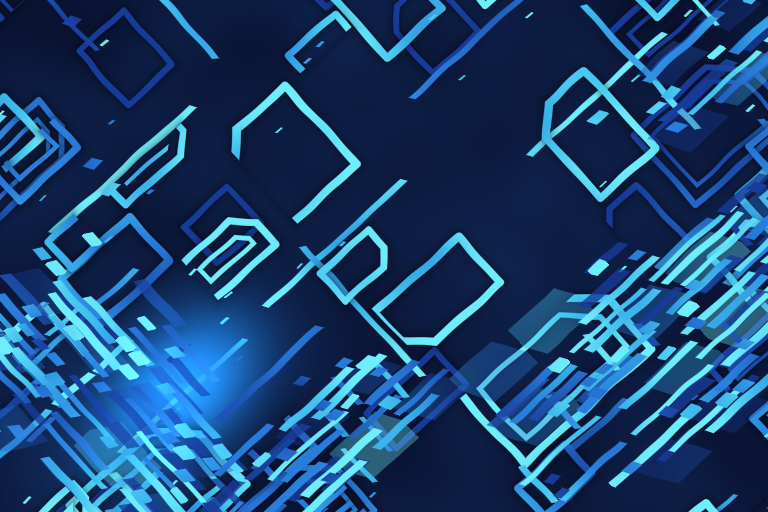
Give the GLSL for this background, as a WebGL 2 fragment shader.

```glsl
#version 300 es
precision highp float;
uniform vec2 u_resolution;
out vec4 fragColor;

struct Strokes { float pitch, len, halfLine, chance, tone, opacity; };
struct Frames { float cell, halfLine, chance, tone; };

const vec3 NAVY_DEEP = vec3(0.035, 0.07, 0.19);
const vec3 NAVY = vec3(0.06, 0.14, 0.31);
const vec3 ROYAL = vec3(0.09, 0.23, 0.60);
const vec3 AZURE = vec3(0.16, 0.49, 0.86);
const vec3 SKY = vec3(0.24, 0.74, 0.93);
const vec3 CYAN = vec3(0.43, 0.93, 0.98);
const vec3 GLOW = vec3(0.08, 0.44, 0.70);
const vec2 GLOW_CENTRE = vec2(0.35, 0.24);
const vec2 GLOW_SIZE = vec2(0.17, 0.11);
const float TILT = 0.74;
const float WOBBLE = 0.004;
const float SHADOW_SIZE = 0.007;
const float SHADOW_DEPTH = 0.35;

// Centre, then half extents along the two tilted axes
const vec4 CLUSTERS[4] = vec4[](
    vec4(0.20, 0.22, 0.20, 0.38), vec4(1.30, 0.33, 0.42, 0.19),
    vec4(0.64, 0.12, 0.27, 0.13), vec4(1.42, 0.90, 0.20, 0.10));

const Strokes PATCHES = Strokes(0.12, 0.15, 0.050, 0.60, -0.20, 0.35);
const Strokes UNDER = Strokes(0.045, 0.15, 0.012, 0.70, -0.45, 0.80);
const Strokes BUNDLE = Strokes(0.025, 0.21, 0.0085, 0.80, 0.02, 1.0);
const Strokes CROSS = Strokes(0.070, 0.10, 0.007, 0.30, -0.10, 1.0);
const Strokes SHARDS = Strokes(0.030, 0.04, 0.012, 0.16, 0.05, 1.0);
const Strokes RAILS = Strokes(0.12, 0.42, 0.0075, 0.27, 0.08, 1.0);
const Strokes SPECKS = Strokes(0.055, 0.02, 0.003, 0.025, 0.15, 1.0);
const Frames FAINT = Frames(0.29, 0.006, 0.55, -0.60);
const Frames LARGE = Frames(0.37, 0.0078, 0.85, 0.15);
const Frames SMALL = Frames(0.19, 0.0068, 0.36, 0.05);

vec3 hash3(vec2 p) {
    vec3 q = fract(p.xyx * vec3(0.1031, 0.1030, 0.0973));
    q += dot(q, q.yxz + 33.33);
    return fract((q.xxy + q.yzz) * q.zyx);
}

float cornerSlope(vec2 corner, vec2 offset) {
    float angle = 6.2832 * hash3(corner).x;
    return dot(vec2(cos(angle), sin(angle)), offset);
}

float gradientNoise(vec2 p) {
    vec2 i = floor(p), f = p - i, e = vec2(1.0, 0.0);
    vec2 u = f * f * f * (f * (f * 6.0 - 15.0) + 10.0);
    float low = mix(cornerSlope(i, f), cornerSlope(i + e, f - e), u.x);
    float high = mix(cornerSlope(i + e.yx, f - e.yx), cornerSlope(i + 1.0, f - 1.0), u.x);
    return 1.4 * mix(low, high, u.y);
}

float boxDistance(vec2 p, vec2 halfSize) {
    vec2 d = abs(p) - halfSize;
    return length(max(d, 0.0)) + min(max(d.x, d.y), 0.0);
}

vec3 inkColour(float tone) {
    vec3 ink = mix(ROYAL, AZURE, smoothstep(0.0, 0.4, tone));
    ink = mix(ink, SKY, smoothstep(0.35, 0.65, tone));
    return mix(ink, CYAN, smoothstep(0.55, 0.85, tone));
}

float coverage(float d) {
    float edge = 0.75 / u_resolution.y;
    return 1.0 - smoothstep(-edge, edge, d);
}

// Broken parallel strokes, thinning out beyond the given spread
void drawStrokes(inout vec3 col, vec2 p, vec2 spread, Strokes s, float seed) {
    float lane = floor(p.y / s.pitch);
    float shift = hash3(vec2(lane, seed)).x;
    float slot = floor(p.x / s.len + shift);
    vec3 h = hash3(vec2(slot, lane) + seed);
    vec2 mid = vec2((slot + 0.5 - shift) * s.len, (lane + 0.5) * s.pitch);
    float density = s.chance * (1.0 - smoothstep(0.55, 1.15, length(mid / spread)));
    if (h.x > density) return;
    vec2 local = p - mid;
    local.y -= (h.z - 0.5) * 0.8 * (s.pitch - 2.0 * s.halfLine);
    local.x += 0.6 * local.y;
    vec2 halfSize = vec2(s.len * mix(0.28, 0.5, h.y), s.halfLine * mix(0.55, 1.0, h.z));
    float tone = 0.1 + 0.8 * h.y + 0.4 * gradientNoise(p * 4.0 + seed) + s.tone;
    col = mix(col, inkColour(tone), s.opacity * coverage(boxDistance(local, halfSize)));
}

// Scattered outlines: some nested, some with a clipped corner, most left open
void drawFrames(inout vec3 col, vec2 p, Frames f, float seed) {
    vec2 home = floor(p / f.cell);
    for (int j = -1; j <= 1; j++)
    for (int i = -1; i <= 1; i++) {
        vec2 id = home + vec2(i, j);
        vec3 h = hash3(id + seed), k = hash3(id + seed + 17.3);
        if (h.z > f.chance) continue;
        vec2 local = p - (id + 0.5 + 0.45 * (k.xy - 0.5)) * f.cell;
        vec2 halfSize = f.cell * mix(vec2(0.18, 0.13), vec2(0.48, 0.34), h.xy);
        float box = boxDistance(local, halfSize);
        float corner = dot(local, sign(h.xy - 0.5)) - 0.72 * (halfSize.x + halfSize.y);
        if (k.z > 0.5) box = max(box, 0.707 * corner);
        float d = abs(box) - f.halfLine;
        if (h.x > 0.55) d = min(d, abs(box + 4.5 * f.halfLine) - 0.7 * f.halfLine);
        vec2 side = sign(k.y - 0.5) * (k.x < 0.5 ? vec2(1, 0) : vec2(0, 1));
        float opening = dot(halfSize, abs(side)) * mix(0.2, 1.4, fract(k.z * 7.0));
        d = max(d, dot(local, side) - opening);
        float tone = 0.1 + 0.75 * k.z + 0.5 * gradientNoise(p * 4.0 + seed) + f.tone;
        col *= 1.0 - SHADOW_DEPTH * exp(-max(d, 0.0) / SHADOW_SIZE);
        col = mix(col, inkColour(tone), coverage(d));
    }
}

void main() {
    vec2 p = gl_FragCoord.xy / u_resolution.y;
    mat2 tilt = mat2(cos(TILT), -sin(TILT), sin(TILT), cos(TILT));
    vec2 wobble = WOBBLE * vec2(gradientNoise(p * 13.0), gradientNoise(p * 13.0 + 40.0));
    vec2 q = tilt * p + wobble;

    // Mottled ground and glow
    float mottle = gradientNoise(p * 2.5) + 0.5 * gradientNoise(p * 6.0);
    vec3 col = mix(NAVY_DEEP, NAVY, clamp(0.5 + 0.6 * mottle, 0.0, 1.0));
    vec2 g = tilt * (p - GLOW_CENTRE) / GLOW_SIZE;
    float glow = exp(-dot(g, g));
    col += GLOW * glow;

    // Open circuitry
    drawFrames(col, q, FAINT, 5.7);
    drawStrokes(col, q, vec2(9.0), RAILS, 23.1);
    drawStrokes(col, q.yx, vec2(9.0), RAILS, 61.9);
    drawFrames(col, q, LARGE, 31.3);
    drawFrames(col, q, SMALL, 47.9);
    drawStrokes(col, q, vec2(9.0), SPECKS, 83.2);

    // Dense bundles, running along their longer axis
    for (int i = 0; i < 4; i++) {
        vec4 c = CLUSTERS[i];
        vec2 local = tilt * (p - c.xy) + wobble, spread = c.zw;
        if (spread.y > spread.x) { local = local.yx; spread = spread.yx; }
        float seed = 7.3 * float(i + 1);
        drawStrokes(col, local, spread * 1.2, PATCHES, seed);
        drawStrokes(col, local, spread * 1.1, UNDER, seed + 1.7);
        drawStrokes(col, local.yx, spread.yx, CROSS, seed + 2.9);
        drawStrokes(col, local, spread, BUNDLE, seed + 4.1);
        drawStrokes(col, local, spread * 1.1, SHARDS, seed + 5.3);
    }
    col += 0.25 * GLOW * glow;
    fragColor = vec4(col, 1.0);
}
```
